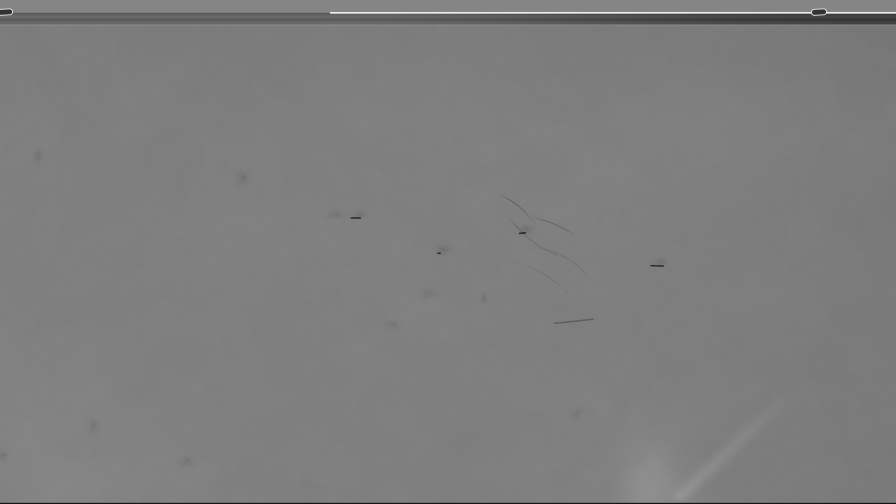
A WebGL 2 fragment shader for this texture:

```glsl
#version 300 es
precision highp float;

#define BASE_GREY 0.499
#define MOTTLE 0.012
#define RAIL_TOP 0.9745
#define RAIL_BOTTOM 0.9515
#define RAIL_LEFT_GREY 0.385
#define RAIL_RIGHT_GREY 0.24
#define GLINT_START 0.655
#define ARC_COUNT 5
#define TICK_COUNT 5
#define SMUDGE_COUNT 10
#define SCRATCH_WIDTH 0.0011

uniform vec2 u_resolution;
out vec4 fragColor;

float hash(vec2 p) {
  return fract(sin(dot(p, vec2(127.1, 311.7))) * 43758.5);
}

vec2 hash2(vec2 p) {
  return vec2(hash(p), hash(p + 19.7));
}

// Antialiased coverage of a signed distance.
float fill(float d) {
  return clamp(0.5 - d * u_resolution.y, 0.0, 1.0);
}

float segment(vec2 p, vec2 a, vec2 b) {
  vec2 ab = b - a;
  return length(p - a - ab * clamp(dot(p - a, ab) / dot(ab, ab), 0.0, 1.0));
}

// Soft cellular noise: overlapping blobs of random weight, about -1 to 1.
float cells(vec2 p) {
  vec2 id = floor(p);
  float sum = 0.0, weight = 0.0;
  for (int j = -1; j <= 1; j++)
    for (int i = -1; i <= 1; i++) {
      vec2 cell = id + vec2(i, j);
      vec2 d = p - cell - hash2(cell);
      float w = exp(-5.0 * dot(d, d));
      sum += w * (2.0 * hash(cell + 53.3) - 1.0);
      weight += w;
    }
  return sum / weight;
}

float surface(vec2 p, float aspect) {
  float waves = sin(p.x * 5.0 + 1.7 * sin(p.y * 4.0)) * sin(p.y * 6.0 + p.x * 2.0);
  float grey = BASE_GREY + MOTTLE * (0.25 * waves + 0.4 * cells(p * vec2(9.0, 12.0))
             + 0.3 * cells(p * 32.0 + 7.0) + 0.25 * cells(p * 110.0));
  grey -= 0.02 * smoothstep(0.72, 1.0, p.x / aspect);
  grey -= 0.012 * smoothstep(0.75, 0.95, p.y);

  // Pale reflections near the lower edge
  vec2 spot = (p - vec2(1.29, 0.03)) / vec2(0.06, 0.08);
  vec2 haze = (p - vec2(0.12, 0.03)) / vec2(0.22, 0.2);
  float beam = segment(p, vec2(1.35, 0.015), vec2(1.6, 0.25));
  grey += 0.06 * exp(-dot(spot, spot)) + 0.018 * exp(-dot(haze, haze));
  grey += 0.055 * exp(-beam * beam / 0.0002) * smoothstep(0.28, 0.02, p.y);
  return grey;
}

// Faint curved scratches fanning out right of the centre.
float arcs(vec2 p) {
  float ink = 0.0;
  for (int i = 0; i < ARC_COUNT; i++) {
    float k = float(i);
    vec2 anchor = vec2(1.03 + 0.11 * fract(k * 0.618), 0.59 - 0.034 * k);
    float radius = 0.12 + 0.14 * hash(vec2(k, 4.0));
    float tilt = 0.85 + 0.6 * hash(vec2(k, 9.0));
    vec2 dir = vec2(cos(tilt), sin(tilt)) * (i == 2 ? -1.0 : 1.0);
    vec2 q = p - anchor + radius * dir;
    float turn = atan(dir.x * q.y - dir.y * q.x, dot(q, dir)) * radius;
    float reach = 0.05 + 0.04 * hash(vec2(k, 2.0));
    float taper = smoothstep(reach, reach * 0.3, abs(turn));
    float wear = 0.7 + 0.3 * cells(p * 60.0 + k);
    ink += fill(abs(length(q) - radius) - SCRATCH_WIDTH) * taper * wear * mix(0.15, 0.06, k / 4.0);
  }
  return ink;
}

// Short dark nicks, some with a soft smear above.
float ticks(vec2 p) {
  float ink = 0.0;
  for (int i = 0; i < TICK_COUNT; i++) {
    float k = float(i);
    vec2 at = vec2(0.65 + 0.7 * fract(k * 0.618 + 0.08), 0.35 + 0.25 * fract(k * k * 0.18 + 0.87));
    float compact = smoothstep(0.36, 0.5, at.y);
    vec2 arm = vec2(1.0, 0.12 * sin(k * 2.0)) * mix(0.038, 0.009 - 0.0035 * mod(k, 3.0), compact);
    vec2 smear = (p - at - vec2(0.008, 0.007)) / vec2(0.012, 0.008);
    ink += fill(segment(p, at - arm, at + arm) - 1.3 * SCRATCH_WIDTH) * mix(0.13, 0.34, compact);
    ink += 0.05 * compact * exp(-dot(smear, smear));
  }
  return ink;
}

float smudges(vec2 p) {
  float ink = 0.0;
  for (int i = 0; i < SMUDGE_COUNT; i++) {
    float k = float(i);
    vec2 at = vec2(1.25 * fract(k * 0.618 + 0.06), 0.08 + 0.64 * fract(k * 0.382 + 0.95 + 0.3 * hash(vec2(k))));
    vec2 q = (p - at) / (0.006 + 0.009 * hash2(vec2(k, 31.0)));
    ink += 0.045 * exp(-dot(q, q)) * (0.8 + 0.5 * cells(p * 150.0));
  }
  return ink;
}

void main() {
  float aspect = u_resolution.x / u_resolution.y;
  vec2 p = gl_FragCoord.xy / u_resolution.y;
  float grey = surface(p, aspect) - arcs(p) - ticks(p) - smudges(p);

  // Dark rail with a seam and a bright upper edge
  float rail = mix(RAIL_LEFT_GREY, RAIL_RIGHT_GREY, smoothstep(0.35, 0.95, p.x / aspect));
  rail += 0.03 * sin((p.y - RAIL_BOTTOM) * 500.0);
  grey = mix(grey, 0.52, fill(RAIL_TOP - p.y));
  grey = mix(grey, rail, fill(max(RAIL_BOTTOM - p.y, p.y - RAIL_TOP)));
  grey += 0.07 * fill(abs(p.y - RAIL_BOTTOM + 0.001) - 0.001);
  float glint = max(abs(p.y - RAIL_TOP) - 0.0016, GLINT_START - p.x);
  grey = mix(grey, 0.95, fill(glint));

  // Outlined dark lumps on the rail edge
  for (int i = 0; i < 2; i++) {
    vec2 q = p - vec2(0.01 + 1.615 * float(i), RAIL_TOP + 0.001);
    float lump = segment(q, vec2(-0.009, 0.0), vec2(0.009, 0.001)) - 0.005;
    grey = mix(grey, 0.9, fill(lump - 0.0018));
    grey = mix(grey, 0.2, fill(lump));
  }

  // Thin dark lower border
  grey = mix(grey, 0.08, fill(p.y - 0.0023));
  fragColor = vec4(vec3(grey), 1.0);
}
```
